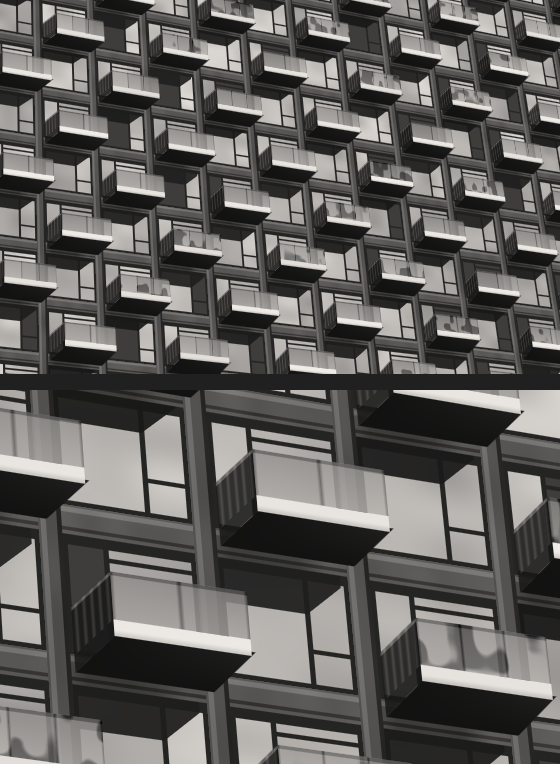
Top: the whole. Bottom: its middle third, enlarged.
Reproduce this pattern procedurally as a Shadertoy shader.

```glsl
// Tilted monochrome apartment facade with staggered glass-railed balconies.

// Perspective: (column, floor, 1) to canvas heights, y measured downward
const mat3 FACADE = mat3(0.1518, 0.0282, 0.0129,
                         0.0011, 0.1301, -0.0145,
                         0.1429, 0.3406, 1.0);
const vec3 TINT = vec3(1.012, 0.995, 0.975);

// Balcony, in column and floor units
const float LEFT = 0.11;
const float RIGHT = 0.99;
const float RAIL_TOP = -0.37;
const float SLAB_TOP = -0.05;
const float SLAB_BOTTOM = 0.06;
const vec2 DEPTH = vec2(-0.265, 0.28);

// Wall
const float PILLAR_START = -0.33;
const float PILLAR_WIDTH = 0.15;
const float BAND_START = 0.22;
const float BAND_HEIGHT = 0.20;
const float SHADOW_END = 0.47;

// Tones
const float DARK = 0.09;
const float FRAME = 0.14;
const float WALL = 0.32;
const float RAIL_GLASS = 0.62;
const float SLAB = 0.93;

float hash(vec2 p) {
    return fract(sin(dot(p, vec2(127.1, 311.7))) * 43758.5453);
}

float noise(vec2 p) {
    vec2 i = floor(p), f = fract(p);
    f = f * f * (3.0 - 2.0 * f);
    return mix(mix(hash(i), hash(i + vec2(1, 0)), f.x),
               mix(hash(i + vec2(0, 1)), hash(i + vec2(1, 1)), f.x), f.y);
}

// Smooth coverage of the interval lo..hi, with edge width w
float span(float x, float lo, float hi, float w) {
    return clamp((x - lo) / w + 0.5, 0.0, 1.0) * clamp((hi - x) / w + 0.5, 0.0, 1.0);
}

float box(vec2 p, vec2 lo, vec2 hi, vec2 w) {
    return span(p.x, lo.x, hi.x, w.x) * span(p.y, lo.y, hi.y, w.y);
}

float wallTone(vec2 g, vec2 px) {
    vec2 cell = floor(g - vec2(PILLAR_START, BAND_START));
    vec2 p = g - cell - vec2(0.0, BAND_START);
    float open = 1.0 - mod(cell.x + cell.y, 2.0);
    float h = hash(cell + 3.7);

    // Window panes with soft reflections, a mullion and a transom
    float mullion = mix(0.09, 0.38, open);
    float side = step(mullion, p.x);
    float pane = 0.62 + 0.17 * hash(cell + side * 17.3);
    pane *= 0.9 + 0.2 * noise(g * vec2(2.5, 3.5) + 9.0 * h);
    pane = mix(pane, 0.24, step(0.86, hash(cell * 1.7 + side * 5.1)));
    float glass = box(p, vec2(-0.15, 0.27), vec2(mullion - 0.015, 0.97), px)
                + box(p, vec2(mullion + 0.02, 0.27), vec2(0.64, 0.97), px);
    float transom = mix(0.34, 0.75, open);
    glass *= 1.0 - side * span(p.y, transom - 0.015, transom + 0.015, px.y);
    float tone = mix(FRAME, pane, glass);

    // Shadow thrown by the balcony above
    float reach = SHADOW_END + 0.12 * (h - 0.5) - 0.9 * max(p.x - 0.38, 0.0);
    float shade = open * span(p.y, -1.0, reach, px.y) * span(p.x, -0.2, 0.62, px.x);
    tone = mix(tone, DARK + 0.04 * h, 0.93 * shade);

    // Floor band with a light upper lip and a dark joint
    float band = WALL + 0.05 * noise(g * 6.0);
    band += 0.12 * span(p.y, 0.015, 0.05, px.y) - 0.14 * span(p.y, 0.15, 0.175, px.y);
    band *= 1.0 - 0.3 * open * span(p.x, -0.18, 0.45, 0.2);
    tone = mix(tone, band, span(p.y, 0.0, BAND_HEIGHT, px.y));

    // Pillar with a lit left edge and a dark right edge
    float q = p.x - PILLAR_START;
    float pillar = WALL - 0.03 + 0.06 * noise(g * vec2(8.0, 3.0));
    pillar += 0.11 * span(q, 0.015, 0.05, px.x) - 0.17 * span(q, 0.12, 0.16, px.x);
    return mix(tone, pillar, span(q, 0.0, PILLAR_WIDTH, px.x));
}

float addBalcony(float tone, vec2 g, vec2 px) {
    // Every second column, shifted by one on alternate floors
    float row = floor(g.y + 0.5);
    vec2 p = vec2(mod(g.x + 0.3 - row, 2.0) - 0.3, g.y - row);
    vec2 id = vec2(floor(g.x - p.x + 0.5), row);
    float h = hash(id);

    // Underside
    float s = (p.y - SLAB_BOTTOM) / DEPTH.y;
    float under = span(s, -0.1, 1.0, px.y / DEPTH.y)
                * span(p.x - DEPTH.x * s, LEFT, RIGHT, 1.5 * px.x);
    tone = mix(tone, DARK - 0.02 + 0.05 * (1.0 - s) * p.x, under);

    // Side railing with upright bars
    float t = (p.x - LEFT) / DEPTH.x;
    float y = p.y - DEPTH.y * t;
    float flank = span(t, 0.0, 1.0, -px.x / DEPTH.x) * span(y, RAIL_TOP, SLAB_BOTTOM, 1.5 * px.y);
    float bars = span(fract(t * 5.0), 0.3, 0.6, 0.35) * step(y, SLAB_TOP);
    float flankTone = mix(DARK + 0.15 * bars, tone, 0.14);
    flankTone += 0.2 * span(y, RAIL_TOP, RAIL_TOP + 0.025, px.y);
    tone = mix(tone, flankTone, flank);

    // Front glass panels, some with belongings behind them
    float k = (p.x - LEFT) / (RIGHT - LEFT) * (2.0 + step(0.6, h));
    float glass = RAIL_GLASS + 0.1 * (hash(id + floor(k) * 2.3) - 0.5);
    glass += 0.1 * (p.y - RAIL_TOP) / (SLAB_TOP - RAIL_TOP) - 0.05;
    float clutter = smoothstep(0.5, 0.7, noise(g * vec2(9.0, 7.0)) + 0.6 * (p.y + 0.15));
    glass -= 0.3 * clutter * step(0.68, hash(id + 8.1));
    glass = mix(glass, tone, 0.18);
    glass -= 0.2 * span(abs(fract(k) - 0.5), 0.475, 0.6, 0.05);
    glass -= 0.16 * span(p.y, RAIL_TOP, RAIL_TOP + 0.025, px.y);
    tone = mix(tone, glass, box(p, vec2(LEFT, RAIL_TOP), vec2(RIGHT, SLAB_TOP), px));

    // Bright slab edge
    float edge = SLAB - 0.06 * h - 0.12 * smoothstep(0.01, SLAB_BOTTOM, p.y);
    return mix(tone, edge, box(p, vec2(LEFT, SLAB_TOP), vec2(RIGHT, SLAB_BOTTOM), px));
}

void mainImage(out vec4 fragColor, in vec2 fragCoord) {
    vec2 p = fragCoord / iResolution.y;
    vec3 q = inverse(FACADE) * vec3(p.x, 1.0 - p.y, 1.0);
    vec2 g = q.xy / q.z;
    vec2 px = fwidth(g);
    float tone = addBalcony(wallTone(g, px), g, px);
    fragColor = vec4(clamp(tone * TINT, 0.0, 1.0), 1.0);
}
```
